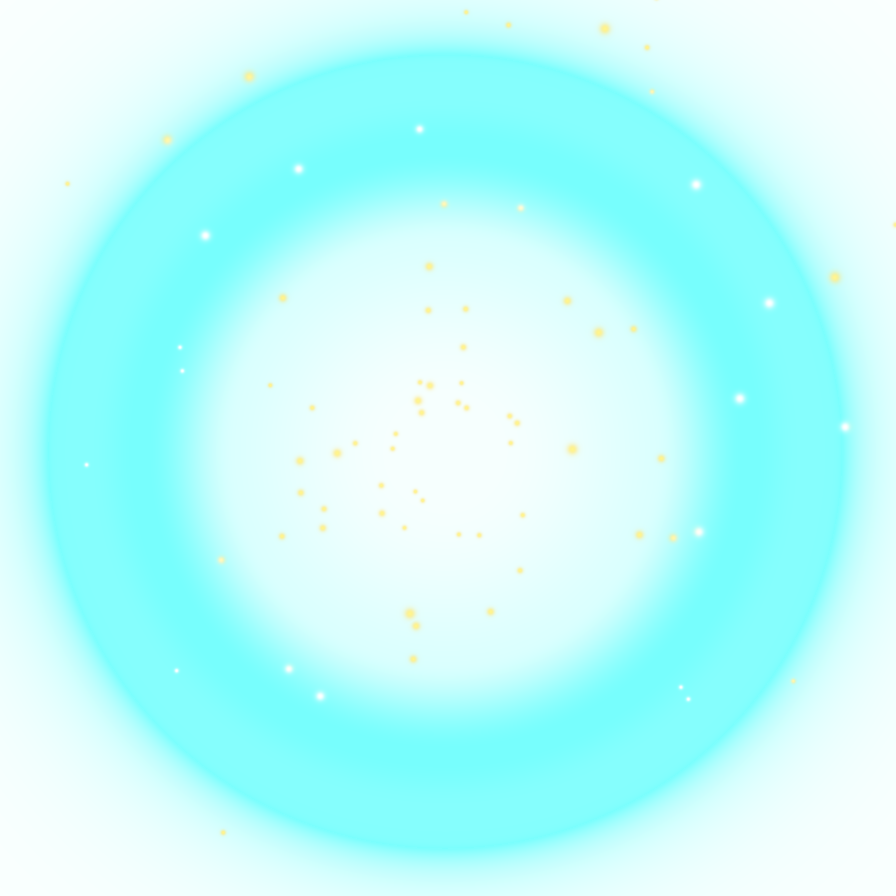
This background is drawn by a Shadertoy shader. Its source:

```glsl
// A glowing cyan ring on a pale ground, strewn with small golden sparkles.

#define CENTRE vec2(-0.003, -0.004)
#define RING_RADIUS 0.443
#define RIM_WIDTH 0.004
#define SPARKLE_COUNT 82
#define SPARKLE_SIZE 0.0075
#define PALE vec3(1.0, 1.0, 0.995)
#define GOLD vec3(1.0, 0.90, 0.48)
#define CORE vec3(1.0, 0.96, 0.55)

const float TAU = 6.2831853;

// Three even random values from one index
vec3 hash31(float n) {
    vec3 p = fract(vec3(n) * vec3(0.1031, 0.1030, 0.0973));
    p += dot(p, p.yzx + 33.33);
    return fract((p.xxy + p.yzz) * p.zyx);
}

// Amount of red removed from the ground at a given radius
float cyanAmount(float r, float pixel) {
    float d = r - RING_RADIUS;

    // Inner haze rises into the band, which eases a little near the rim
    float inside = 0.035
        + 0.13 * smoothstep(0.05, 0.30, r)
        + 0.37 * smoothstep(0.235, 0.335, r)
        - 0.055 * smoothstep(0.345, 0.395, r);

    // Tight and wide halos beyond the rim
    float away = max(d, 0.0);
    float outside = 0.015 + 0.27 * exp(-away / 0.020) + 0.24 * exp(-away / 0.070);

    float rim = 0.045 * exp(-abs(d) / RIM_WIDTH) * step(d, 0.0);
    return mix(inside + rim, outside, smoothstep(-pixel, pixel, d));
}

// Coverage of the soft halos (x) and bright cores (y) of all sparkles
vec2 sparkles(vec2 p) {
    vec2 light = vec2(0.0);
    for (int i = 0; i < SPARKLE_COUNT; i++) {
        vec3 h = hash31(float(i) + 7.0);
        float angle = TAU * h.x;
        float radius = 0.05 + 0.52 * pow(h.y, 1.4);
        vec2 offset = p - radius * vec2(cos(angle), sin(angle));

        float size = SPARKLE_SIZE * mix(0.4, 1.0, h.z * h.z);
        float q = dot(offset, offset) / (size * size);
        light = max(light, vec2(exp(-q * 1.3), exp(-q * 4.0)));
    }
    return light;
}

void mainImage(out vec4 fragColor, in vec2 fragCoord) {
    float scale = min(iResolution.x, iResolution.y);
    vec2 p = (fragCoord - 0.5 * iResolution.xy) / scale - CENTRE;

    // Ground, haze, band and halo
    float cyan = cyanAmount(length(p), 1.0 / scale);
    vec3 color = PALE - cyan * vec3(1.0, 0.01, 0.005);

    // Sparkles turn from gold to white over the saturated band
    vec2 light = sparkles(p);
    float whiten = smoothstep(0.18, 0.46, cyan);
    color = mix(color, mix(GOLD, vec3(1.0), whiten), light.x * 0.8);
    color = mix(color, mix(CORE, vec3(1.0), whiten), light.y);

    fragColor = vec4(clamp(color, 0.0, 1.0), 1.0);
}
```
